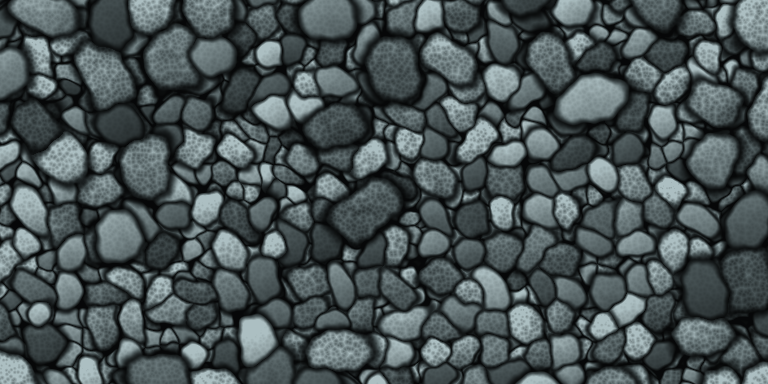
Write a WebGL 2 fragment shader that draws this texture.

```glsl
#version 300 es
precision highp float;
// A bed of blue-grey pebbles: three layers of scattered stones, small to large,
// each an anisotropic cellular pattern of rotated superellipses. Stones are
// shaded by their edge distance, a light from the upper left and mineral grain.

uniform vec2 u_resolution;
out vec4 fragColor;

struct Stone {
    float edge;   // positive inside, zero on the outline
    vec2 offset;  // position relative to the centre, in radii
    vec4 traits;  // random values of this stone
};

vec4 hash4(vec2 cell, float seed) {
    vec4 h = fract(vec4(cell.xyx, cell.y + seed) * vec4(0.1031, 0.1030, 0.0973, 0.1099) + seed * 0.137);
    h += dot(h, h.wzxy + 33.33);
    return fract((h.xxyz + h.yzzw) * h.zywx);
}

float smoothMin(float a, float b, float k) {
    float h = max(k - abs(a - b), 0.0) / k;
    return min(a, b) - 0.25 * h * h * k;
}

// Layered sines, bent by each other, roughly in -1..1
float mottle(vec2 p) {
    float sum = 0.0, amp = 0.5;
    for (int i = 0; i < 4; i++) {
        p = mat2(0.8, 0.6, -0.6, 0.8) * p * 1.7 + 1.3;
        p += 0.7 * sin(p.yx * 0.9);
        sum += amp * sin(p.x) * sin(p.y);
        amp *= 0.75;
    }
    return sum;
}

// Distance to the nearest scattered point, for speckles
float cellular(vec2 p) {
    vec2 base = floor(p);
    float nearest = 2.0;
    for (int y = -1; y <= 1; y++)
    for (int x = -1; x <= 1; x++) {
        vec2 cell = base + vec2(x, y);
        nearest = min(nearest, length(cell + hash4(cell, 9.0).xy - p));
    }
    return nearest;
}

// Superellipse distance: 1 on the outline; higher power is more angular
float superellipse(vec2 q, vec2 radii, float power) {
    vec2 a = pow(abs(q / radii) + 1e-4, vec2(power));
    return pow(a.x + a.y, 1.0 / power);
}

Stone nearestStone(vec2 p, float seed, float presence, float size) {
    Stone s = Stone(-8.0, vec2(0.0), vec4(0.0));
    float first = 9.0, second = 9.0;
    vec2 base = floor(p);
    for (int y = -1; y <= 1; y++)
    for (int x = -1; x <= 1; x++) {
        vec2 cell = base + vec2(x, y);
        vec4 place = hash4(cell, seed);
        if (place.w > presence) continue;
        vec4 traits = hash4(cell, seed + 17.0);
        vec2 toPoint = p - cell - 0.5 - 0.62 * (place.xy - 0.5);
        float turn = 6.2832 * place.z, c = cos(turn), sn = sin(turn);
        vec2 q = mat2(c, -sn, sn, c) * toPoint;
        q.x += 0.35 * (traits.y - 0.5) * q.y;
        float radius = size * mix(0.8, 1.12, traits.z);
        float stretch = mix(1.0, 1.36, traits.w);
        float d = superellipse(q, radius * vec2(stretch, 1.0 / stretch), mix(1.9, 3.2, traits.y));
        if (d < first) {
            second = first;
            first = d;
            s.offset = toPoint / radius;
            s.traits = traits;
        } else second = min(second, d);
    }
    s.edge = smoothMin(1.0 - first, 0.6 * (second - first), 0.12);
    return s;
}

// Brightness of a stone's surface
float shade(Stone s, vec2 p, float speckle) {
    float tone = mix(0.25, 0.74, s.traits.x);
    float rough = mix(0.25, 1.0, smoothstep(0.25, 0.8, s.traits.y));
    float light = 0.98 + 0.24 * dot(s.offset, vec2(-0.35, 0.9));
    float rim = mix(0.25, 1.0, smoothstep(0.0, 0.24, s.edge));
    float patches = mottle(p * 17.0 + s.traits.zw * 40.0);
    float grain = 0.2 * patches + 0.55 * (speckle - 0.45);
    return min(tone * light * rim * (1.0 + rough * grain), 0.76);
}

// Lays one layer of stones and their contact shadow over what lies below
float addLayer(float under, vec2 p, float scale, float seed, float presence, float size, float speckle) {
    Stone s = nearestStone(p * scale + seed * 3.7, seed, presence, size);
    float blur = 1.1 * scale / u_resolution.y + 0.015;
    float shadow = smoothstep(-0.38, 0.0, s.edge);
    float cover = smoothstep(-blur, blur, s.edge);
    return mix(under * (1.0 - 0.82 * shadow), shade(s, p, speckle), cover);
}

vec3 slateTint(float v) {
    return v * mix(vec3(0.80, 0.97, 1.0), vec3(0.885, 0.985, 1.0), clamp(v / 0.66, 0.0, 1.0));
}

void main() {
    vec2 p = gl_FragCoord.xy / u_resolution.y;
    float speckle = cellular(p * 88.0);

    // Uneven outlines
    vec2 bent = p + 0.005 * sin(p.yx * 47.0 + vec2(0.0, 2.0)) + 0.002 * sin(p.yx * 121.0 + p * 60.0);

    // Dark bed, then small, middle and large stones
    float v = 0.05;
    v = addLayer(v, bent, 19.0, 3.0, 1.0, 0.68, speckle);
    v = addLayer(v, bent, 11.5, 5.0, 0.8, 0.56, speckle);
    v = addLayer(v, bent, 7.0, 8.0, 0.36, 0.5, speckle);

    fragColor = vec4(slateTint(max(v, 0.03)), 1.0);
}
```
